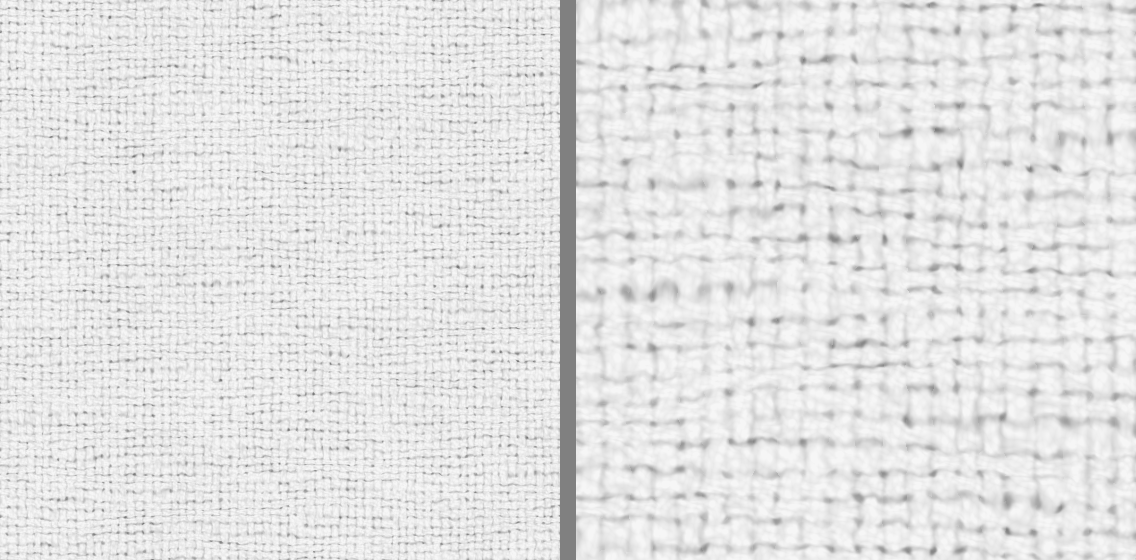
Left, the full canvas; right, a detail of the centre.
Reproduce this texture procedurally as a Shadertoy shader.

```glsl
// Bleached plain-weave linen: a grid of warp and weft threads is bent and
// frayed by layered sines, then shaded with ragged seams, small dark holes
// at the thread corners, and cellular flecks for the loose fibres.

const float PI = 3.14159265;
const vec2 THREADS = vec2(66.0, 65.0);   // columns and rows on the canvas
const float LINEN_WHITE = 0.929;

vec2 hash2(vec2 p) {
    vec2 k = vec2(dot(p, vec2(127.1, 311.7)), dot(p, vec2(269.5, 183.3)));
    return fract(sin(k) * 43758.545);
}

// Smooth irregular waves, roughly -1 to 1
float layeredSines(vec2 p) {
    float sum = 0.0;
    float amp = 0.5;
    for (int i = 0; i < 4; i++) {
        sum += amp * sin(p.x + 1.6 * sin(p.y * 0.9 + float(i)));
        p = mat2(0.8, 0.6, -0.6, 0.8) * p * 1.5 + 1.7;
        amp *= 0.68;
    }
    return sum;
}

// Distance to the nearest scattered point
float cellular(vec2 p) {
    vec2 cell = floor(p);
    float nearest = 4.0;
    for (int y = -1; y <= 1; y++) {
        for (int x = -1; x <= 1; x++) {
            vec2 c = cell + vec2(x, y);
            vec2 d = c + hash2(c) - p;
            nearest = min(nearest, dot(d, d));
        }
    }
    return sqrt(nearest);
}

float bell(float x, float width) {
    return exp(-x * x / (width * width));
}

// Uneven thread spacing, with rows that wander and swell
vec2 bendThreads(vec2 uv) {
    vec2 p = uv * THREADS;
    p.y += 0.36 * layeredSines(uv * vec2(10.0, 42.0));
    p.y += 0.08 * layeredSines(p * vec2(0.7, 0.9) + 9.0);
    p.x += 0.17 * layeredSines(uv * vec2(48.0, 12.0) + 4.0);
    p.x += 0.06 * layeredSines(p * vec2(0.8, 1.5) + 21.0);
    return p;
}

// Upper threads bulge over their neighbours in a checkerboard
vec2 interlace(vec2 p, vec2 bulge) {
    return p + bulge * cos(PI * p) * sin(PI * p.yx);
}

// Fine raggedness of the thread edges
vec2 fray(vec2 p, float amount) {
    vec2 push = vec2(layeredSines(p * 4.1 + 5.0), layeredSines(p.yx * 4.7 + 15.0));
    return p + amount * push;
}

// Shadow along each thread edge, of random depth
float seams(vec2 p, float rowDepth, float columnDepth) {
    vec2 d = p - round(p);
    float rowEdge = hash2(vec2(floor(p.x), round(p.y)) + 11.0).x;
    float columnEdge = hash2(vec2(round(p.x), floor(p.y)) + 83.0).y;
    float row = rowDepth * mix(0.0, 1.8, rowEdge) * bell(d.y, 0.15);
    float column = columnDepth * mix(0.0, 1.8, columnEdge) * bell(d.x, 0.14);
    return max(row, column);
}

// Dark gaps at thread corners; openness fades or deepens a whole patch
float holes(vec2 p, float openness) {
    vec2 corner = round(p);
    vec2 rnd = hash2(corner);
    vec2 shape = hash2(corner + 57.0);
    vec2 size = vec2(0.21, 0.17) * mix(vec2(0.75), vec2(1.25), shape);
    vec2 d = p - corner - 0.16 * (hash2(corner + 29.0) - 0.5);
    d.y += 0.5 * (rnd.y - 0.5) * d.x;
    d /= size;
    float depth = mix(0.03, 0.25, rnd.x) + 0.12 * smoothstep(0.92, 1.0, rnd.y);
    return depth * openness * exp(-pow(dot(d, d), 1.4));
}

// Small bright and grey fibres, stretched along the given direction
float flecks(vec2 p, vec2 stretch, float tilt) {
    return 0.46 - cellular((p + vec2(0.0, tilt * p.x)) * stretch);
}

void mainImage(out vec4 fragColor, in vec2 fragCoord) {
    vec2 uv = fragCoord / iResolution.xy;
    vec2 threads = bendThreads(uv);
    vec2 weave = fray(interlace(threads, vec2(-0.085, 0.095)), 0.06);

    // Thick slubs close the weave along horizontal stretches
    float slub = layeredSines(uv * vec2(20.0, 95.0) + 13.0);
    float openness = clamp(1.0 - 0.42 * slub, 0.35, 1.4);
    float unevenness = layeredSines(threads * vec2(1.3, 2.4) + 31.0);

    float tone = LINEN_WHITE + 0.006 * slub;
    tone += 0.006 * layeredSines(uv * vec2(9.0, 17.0) + 3.0);

    // Rounded tops of the threads that pass over
    float crest = abs(sin(PI * weave.x) * sin(PI * weave.y));
    tone += 0.020 * (crest - 0.40);

    // Fibres lie along both thread directions
    tone += 0.085 * flecks(weave, vec2(1.4, 3.4), 0.25);
    tone += 0.065 * flecks(threads + 40.0, vec2(3.2, 2.3), -0.3);

    // Shadows between the threads
    float rowDepth = 0.064 * openness * (1.0 + 0.35 * unevenness);
    float columnDepth = 0.044 * (1.0 - 0.35 * unevenness);
    tone -= seams(weave, rowDepth, columnDepth);
    tone -= holes(weave, openness);

    fragColor = vec4(vec3(clamp(tone, 0.48, 0.965)), 1.0);
}
```
